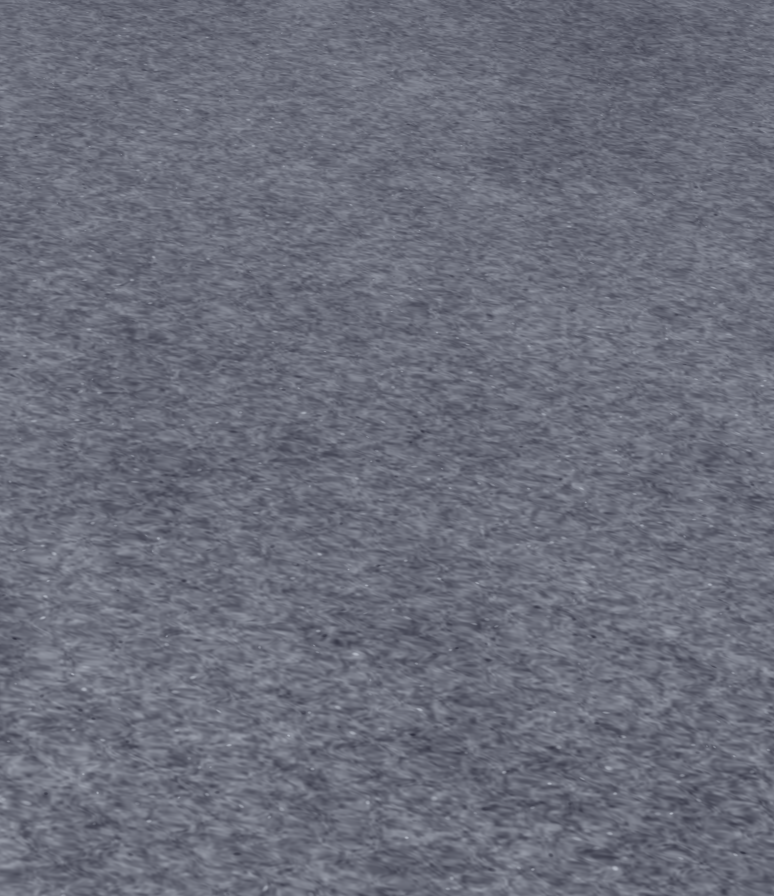
Reproduce this texture procedurally as a Shadertoy shader.

```glsl
// Blue-grey asphalt seen at a slant: short, nearly level grains that grow
// coarser and more contrasted toward the viewer. Layered value noise on a
// receding plane, with faint patches and scattered pale and dark flecks.
#define HORIZON 2.6
#define TILT 0.10
#define GRAIN_DENSITY vec2(290.0, 1560.0)
#define GRAIN_CONTRAST 0.185
#define PATCH_CONTRAST 0.055
#define FLECK_STRENGTH 0.17
#define NEAR_CONTRAST 1.25
#define FAR_CONTRAST 0.80
#define BASE_COLOR vec3(0.422, 0.433, 0.483)

float hash(vec2 p) {
    vec3 q = fract(vec3(p.xyx) * vec3(0.1031, 0.1030, 0.0973));
    q += dot(q, q.yzx + 33.33);
    return fract((q.x + q.y) * q.z);
}

// Value noise centred on zero
float noise(vec2 p) {
    vec2 cell = floor(p), f = fract(p);
    f = f * f * (3.0 - 2.0 * f);
    float low = mix(hash(cell), hash(cell + vec2(1, 0)), f.x);
    float high = mix(hash(cell + vec2(0, 1)), hash(cell + vec2(1, 1)), f.x);
    return mix(low, high, f.y) - 0.5;
}

// Soft ellipses, one at most per cell, present with the given chance
float flecks(vec2 p, float chance) {
    vec2 cell = floor(p);
    vec2 center = 0.35 + 0.3 * vec2(hash(cell + 17.3), hash(cell + 41.7));
    vec2 radius = mix(vec2(0.15, 0.18), vec2(0.35), hash(cell + 73.1));
    float d = length((fract(p) - center) / radius);
    float present = step(hash(cell + 9.2), chance);
    return present * (1.0 - smoothstep(0.2, 1.0, d)) * mix(0.4, 1.0, hash(cell + 5.9));
}

// Grain coordinates on the receding, slightly tilted plane
vec2 groundPlane(vec2 p) {
    float nearness = HORIZON - (p.y + TILT * p.x);
    return GRAIN_DENSITY * vec2(p.x, 1.0) / nearness;
}

float surface(vec2 p) {
    vec2 g = groundPlane(p);
    // Bend the lattice so that grains do not line up
    g += vec2(1.6, 0.9) * vec2(noise(g * 0.31 + 8.0), noise(g * 0.27 + 61.0));

    float grain = 0.75 * noise(g);
    grain += 0.50 * noise(g * vec2(0.47, 0.53) + vec2(0.06 * g.y, 31.0));
    grain += 0.50 * noise(g * vec2(1.7, 1.4) + vec2(13.0, 0.3 * g.x));

    float spots = flecks(g * vec2(0.55, 0.42), 0.055);
    spots += 0.65 * flecks(g * vec2(0.17, 0.16) + 23.0, 0.014) * (0.8 + noise(g));
    spots -= 0.65 * flecks(g * vec2(0.40, 0.36) + 57.0, 0.075);

    return GRAIN_CONTRAST * grain + FLECK_STRENGTH * spots;
}

// Broad, faint changes of tone
float patches(vec2 p) {
    vec2 q = vec2(p.x, p.y + TILT * p.x);
    float tone = noise(q * vec2(4.0, 7.0) + 3.0);
    tone += 0.8 * noise(q * vec2(11.0, 24.0) + 19.0);
    tone += 0.7 * noise(q * vec2(28.0, 65.0) + 47.0);
    return PATCH_CONTRAST * tone;
}

void mainImage(out vec4 fragColor, in vec2 fragCoord) {
    float height = iResolution.y;
    vec2 p = (fragCoord - vec2(0.5 * iResolution.x, 0.0)) / height;

    // Four samples per pixel soften the finest grains
    float tone = 0.0;
    for (int i = 0; i < 4; i++) {
        vec2 offset = vec2(float(i % 2), float(i / 2)) * 0.5 - 0.25;
        tone += 0.25 * surface(p + offset / height);
    }
    tone *= mix(NEAR_CONTRAST, FAR_CONTRAST, p.y);
    tone += patches(p);

    // Slight darkening along the far edge and the near right
    tone -= 0.022 * smoothstep(0.82, 1.0, p.y);
    tone -= 0.025 * p.x * (1.0 - p.y);

    vec3 color = BASE_COLOR + tone * vec3(1.0, 1.03, 1.0);
    fragColor = vec4(clamp(color, 0.0, 1.0), 1.0);
}
```
